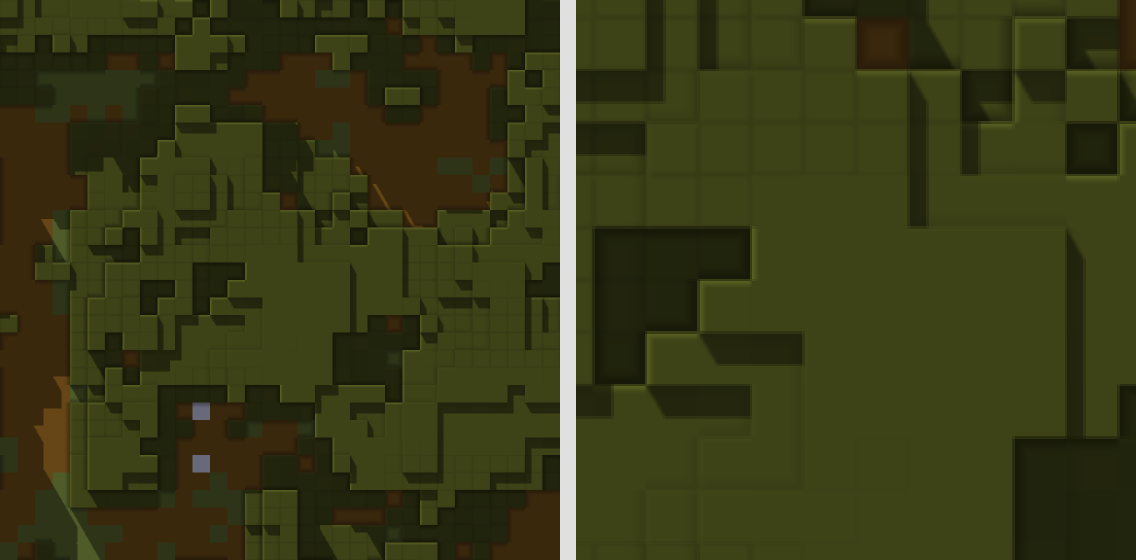
Left, the full canvas; right, a detail of the centre.
Reproduce this pattern procedurally as a three.js fragment shader.

```glsl
varying vec2 vUv;

#define CELLS 32.0
#define SUN vec2(-0.5, 0.866)
#define SUN_DROP 0.7
#define SOIL_LEVEL 0.36
#define CANOPY_LEVEL 0.52
#define SHADE 0.57
#define RIM_GAIN 0.48
#define CREASE_GAIN 0.3
#define SEAM_GAIN 0.1
#define BLUR 0.0008
#define LEAF vec3(0.24, 0.26, 0.09)
#define SOIL vec3(0.40, 0.275, 0.09)

const vec3 MOSS = vec3(0.31, 0.36, 0.16);
const vec3 STONE = vec3(0.72, 0.72, 0.85);

float hash(vec2 p) {
  return fract(sin(dot(p, vec2(127.1, 311.7))) * 43758.5453);
}

float noise(vec2 p) {
  vec2 i = floor(p), f = fract(p);
  f = f * f * (3.0 - 2.0 * f);
  return mix(mix(hash(i), hash(i + vec2(1.0, 0.0)), f.x),
             mix(hash(i + vec2(0.0, 1.0)), hash(i + 1.0), f.x), f.y);
}

// Block height: bare soil, undergrowth or tree canopy
float height(vec2 cell) {
  float grain = hash(cell + 7.3);
  float n = 0.7 * noise(cell / 5.0 + 3.7) + 0.3 * noise(cell / 2.2 + 19.1);
  n += 0.12 * (grain - 0.5) - 0.2 * step(0.95, grain);
  if (n < SOIL_LEVEL) return 0.0;
  float tier = 0.5 * floor(3.0 * noise(cell / 2.6 + 41.0));
  return (n < CANOPY_LEVEL ? 2.5 : 8.0) + tier;
}

// Walk the grid towards the sun until a block stands above the ray
float sunlight(vec2 p, float h) {
  vec2 cell = floor(p);
  vec2 stride = abs(1.0 / SUN);
  vec2 next = (cell + step(0.0, SUN) - p) / SUN;
  for (int i = 0; i < 18; i++) {
    float t = min(next.x, next.y);
    vec2 axis = next.x < next.y ? vec2(1.0, 0.0) : vec2(0.0, 1.0);
    next += axis * stride;
    cell += axis * sign(SUN);
    float ray = h + t * SUN_DROP;
    if (ray > 9.0) break;
    if (height(cell) > ray) return 0.0;
  }
  return 1.0;
}

// Strength of a line along a block edge, from the distance to it
float edge(float d, float width) {
  return 1.0 - smoothstep(0.0, width, d);
}

vec3 blockColor(vec2 cell, float h) {
  if (h > 0.0) return LEAF;
  float pick = hash(cell + 53.0);
  if (pick > 0.985) return STONE;
  float patchy = 0.75 * noise(cell / 3.0 + 71.0) + 0.25 * pick;
  return patchy > 0.68 || pick > 0.93 ? MOSS : SOIL;
}

vec3 terrain(vec2 p) {
  vec2 cell = floor(p), f = fract(p);
  float h = height(cell);
  float lit = sunlight(p, h);

  // Height steps to the left, right, bottom and top neighbours
  vec4 rise = vec4(height(cell - vec2(1.0, 0.0)), height(cell + vec2(1.0, 0.0)),
                   height(cell - vec2(0.0, 1.0)), height(cell + vec2(0.0, 1.0))) - h;
  vec4 away = vec4(f.x, 1.0 - f.x, f.y, 1.0 - f.y);

  // Bright rims face the sun; creases darken beside taller blocks
  float rim = max(edge(away.x, 0.17) * clamp(-rise.x / 4.0, 0.0, 1.0),
                  edge(away.w, 0.17) * clamp(-rise.w / 4.0, 0.0, 1.0));
  float crease = 0.0;
  for (int i = 0; i < 4; i++)
    crease = max(crease, edge(away[i], 0.35) * clamp(rise[i] / 2.0, 0.0, 1.0));

  // Faint seams appear in patches of the foliage
  float seam = edge(min(min(away.x, away.y), min(away.z, away.w)), 0.1);
  seam *= step(0.01, h) * smoothstep(0.35, 0.6, noise(cell / 4.0 + 90.0));

  float depth = h > 0.0 ? 0.93 + 0.012 * h + 0.05 * (hash(cell + 15.0) - 0.5) : 1.0;
  float light = mix(SHADE * depth, 1.0, lit);
  light *= 1.0 + RIM_GAIN * rim * mix(0.45, 1.0, lit);
  light *= (1.0 - CREASE_GAIN * crease) * (1.0 - SEAM_GAIN * seam);
  return blockColor(cell, h) * light;
}

void main() {
  // Four samples soften the block and shadow edges
  vec3 color = vec3(0.0);
  for (int i = 0; i < 4; i++) {
    float k = float(i);
    vec2 corner = vec2(mod(k, 2.0), floor(k / 2.0)) * 2.0 - 1.0;
    color += terrain((vUv + corner * BLUR) * CELLS);
  }
  gl_FragColor = vec4(color / 4.0, 1.0);
}
```
